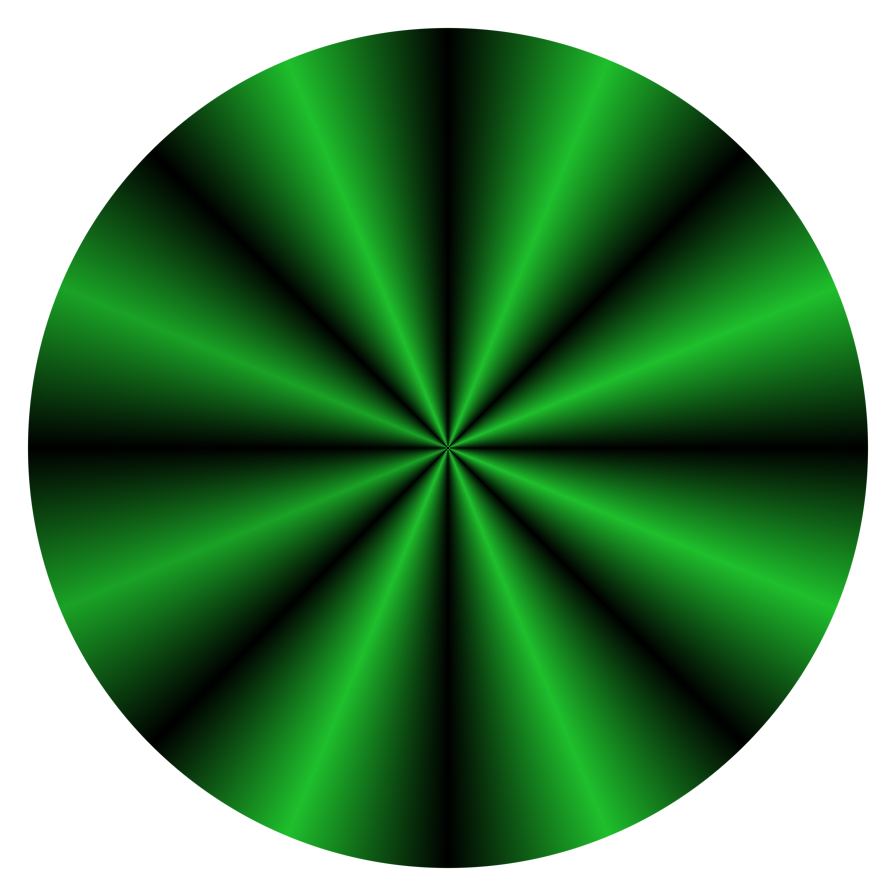
Give the GLSL for this background, as a WebGL 2 fragment shader.

```glsl
#version 300 es
precision highp float;
// Green disc with eight soft metallic rays from its centre, on white.

uniform vec2 u_resolution;
out vec4 fragColor;

const float PI = 3.14159;

// Linear ridge across each eighth of a turn: 0 on its borders, 1 in its middle.
float rayProfile(float angle) {
    return 1.0 - abs(2.0 * fract(angle * 4.0 / PI) - 1.0);
}

void main() {
    float canvasSize = min(u_resolution.x, u_resolution.y);
    vec2 p = (gl_FragCoord.xy - 0.5 * u_resolution) / canvasSize;
    float pixel = 1.0 / canvasSize;
    float angle = atan(p.y, p.x);

    // Conic shading, with the two rays on the left a little dimmer
    float dimming = abs(angle) > 0.75 * PI ? 0.85 : 1.0;
    vec3 rayGreen = vec3(0.12, 0.75, 0.175);
    vec3 disc = rayGreen * rayProfile(angle) * dimming;

    // Smooth disc edge over the white ground
    float outside = smoothstep(-0.75 * pixel, 0.75 * pixel, length(p) - 0.46875);
    fragColor = vec4(mix(disc, vec3(1.0), outside), 1.0);
}
```
